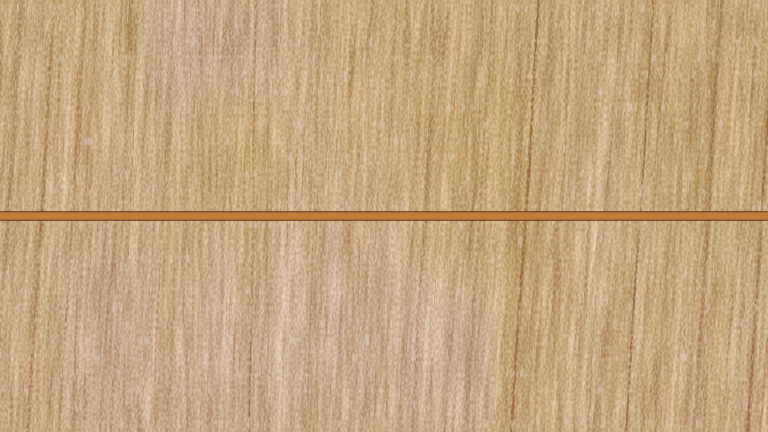
Write a WebGL 2 fragment shader that draws this texture.

```glsl
#version 300 es
precision highp float;
// Pale straight-grained wood with a narrow orange inlay across the middle.
uniform vec2 u_resolution;
out vec4 fragColor;

// Colours
const vec3 GOLD_WOOD = vec3(0.775, 0.65, 0.44);
const vec3 PINK_WOOD = vec3(0.795, 0.685, 0.59);
const vec3 UPPER_STREAK = vec3(0.58, 0.41, 0.22);
const vec3 LOWER_STREAK = vec3(0.60, 0.39, 0.27);
const vec3 PALE_FLECK = vec3(0.85, 0.79, 0.74);
const vec3 INLAY = vec3(0.76, 0.49, 0.23);
const vec3 INLAY_RIM = vec3(0.32, 0.19, 0.10);
// Layout, as fractions of the canvas
const float INLAY_Y = 0.5;
const float INLAY_HALF = 0.0108;
const float RIM_WIDTH = 0.0022;
const float GRAIN_LEAN = 0.036;
// Grain strength
const float BROAD_GRAIN = 0.065;
const float MEDIUM_GRAIN = 0.085;
const float FINE_GRAIN = 0.110;
const float PORE_GRAIN = 0.125;
const float HAIRLINE = 0.34;

// Tint patches: centre and radii, then pink (+) or gold (-) amount
const int PATCHES = 9;
const vec4 PATCH[PATCHES] = vec4[](
    vec4(0.28, 0.87, 0.09, 0.16), vec4(0.40, 0.22, 0.15, 0.25),
    vec4(0.58, 0.20, 0.06, 0.18), vec4(0.15, 0.12, 0.15, 0.25),
    vec4(0.60, 0.72, 0.10, 0.30), vec4(0.31, 0.65, 0.06, 0.14),
    vec4(0.68, 0.35, 0.04, 0.30), vec4(0.90, 0.70, 0.12, 0.40),
    vec4(0.79, 0.55, 0.05, 0.22));
const float PATCH_TINT[PATCHES] = float[](
    0.35, 0.35, 0.40, 0.20, -0.40, -0.40, -0.30, -0.25, 0.15);

// Growth streaks: position at mid height, half width, strength
const int STREAKS = 12;
const vec3 STREAK[STREAKS] = vec3[](
    vec3(0.010, 0.0035, 0.45), vec3(0.054, 0.0022, 0.65),
    vec3(0.094, 0.0020, 0.45), vec3(0.159, 0.0018, 0.45),
    vec3(0.329, 0.0015, 0.60), vec3(0.408, 0.0012, 0.35),
    vec3(0.553, 0.0026, 0.50), vec3(0.624, 0.0018, 0.35),
    vec3(0.684, 0.0018, 1.00), vec3(0.833, 0.0015, 0.90),
    vec3(0.922, 0.0026, 0.55), vec3(0.992, 0.0022, 0.80));

// Pseudo-random unit gradient for a lattice point
vec2 latticeGradient(vec2 cell) {
    vec3 q = fract(cell.xyx * vec3(0.1031, 0.1030, 0.0973));
    q += dot(q, q.yzx + 33.33);
    float angle = 6.28319 * fract((q.x + q.y) * q.z);
    return vec2(cos(angle), sin(angle));
}

float gradientNoise(vec2 p) {
    vec2 cell = floor(p);
    vec2 f = p - cell;
    vec2 blend = f * f * f * (f * (f * 6.0 - 15.0) + 10.0);
    float a = dot(latticeGradient(cell), f);
    float b = dot(latticeGradient(cell + vec2(1, 0)), f - vec2(1, 0));
    float c = dot(latticeGradient(cell + vec2(0, 1)), f - vec2(0, 1));
    float d = dot(latticeGradient(cell + vec2(1, 1)), f - vec2(1, 1));
    return mix(mix(a, b, blend.x), mix(c, d, blend.x), blend.y);
}

float bell(float x) { return exp(-x * x); }

// Straightens the leaning fibres; they stand upright near x = 0.31
vec2 grainSpace(vec2 uv) {
    float lean = GRAIN_LEAN * (1.0 - 0.8 * bell((uv.x - 0.31) / 0.14));
    float wander = 0.002 * gradientNoise(vec2(uv.x * 7.0, uv.y * 2.5) + 40.0);
    return vec2(uv.x - lean * (uv.y - 0.5) + wander, uv.y);
}

vec3 woodColour(vec2 uv) {
    vec2 g = grainSpace(uv);
    // Broad pink and gold areas, broken up along the fibres
    float pink = 0.5 + 0.3 * gradientNoise(g * vec2(32.0, 1.5) + 9.0);
    for (int i = 0; i < PATCHES; i++) {
        vec2 d = (uv - PATCH[i].xy) / PATCH[i].zw;
        pink += PATCH_TINT[i] * exp(-dot(d, d));
    }
    vec3 wood = mix(GOLD_WOOD, PINK_WOOD, clamp(pink, 0.0, 1.0));
    // Fibres from wide bands down to short pores
    float fine = gradientNoise(g * vec2(215.0, 8.0) + 73.0);
    float pore = gradientNoise(g * vec2(370.0, 110.0) + 5.0);
    float tone = BROAD_GRAIN * gradientNoise(g * vec2(42.0, 1.0) + 17.0)
               + MEDIUM_GRAIN * gradientNoise(g * vec2(105.0, 2.0) + 31.0)
               + FINE_GRAIN * fine + PORE_GRAIN * pore;
    wood += tone * vec3(0.85, 1.0, 1.15);
    // Broken hairlines along the zero contours of stretched noise
    float contour = abs(gradientNoise(g * vec2(62.0, 1.1) + 210.0));
    float gaps = smoothstep(-0.1, 0.3, gradientNoise(g * vec2(50.0, 6.0) + 91.0));
    float dark = HAIRLINE * gaps * (1.0 - smoothstep(0.02, 0.11, contour));
    // Long dark growth lines, roughened by the pores
    for (int i = 0; i < STREAKS; i++) {
        float x = g.x - STREAK[i].x;
        float fade = 0.75 + 0.7 * gradientNoise(vec2(float(i) * 3.7 + 0.4, uv.y * 9.0));
        float profile = bell(x / STREAK[i].y) + 0.2 * bell(x / (STREAK[i].y * 4.5));
        dark = max(dark, STREAK[i].z * fade * profile);
    }
    vec3 streakColour = mix(LOWER_STREAK, UPPER_STREAK, smoothstep(0.2, 0.8, uv.y));
    wood = mix(wood, streakColour, clamp(dark * (0.9 + 0.6 * fine - 1.0 * pore), 0.0, 0.9));
    // Short pale flecks
    float fleck = smoothstep(0.24, 0.50, gradientNoise(g * vec2(230.0, 26.0) + 130.0));
    return mix(wood, PALE_FLECK, 0.55 * fleck);
}

void main() {
    vec2 uv = gl_FragCoord.xy / u_resolution;
    float soft = 0.6 / u_resolution.y;
    float fromInlay = abs(uv.y - INLAY_Y) - INLAY_HALF;
    // Dark rim first, then the flat inlay inside it
    vec3 colour = mix(INLAY_RIM, woodColour(uv), smoothstep(-soft, soft, fromInlay));
    colour = mix(INLAY, colour, smoothstep(-soft, soft, fromInlay + RIM_WIDTH));
    fragColor = vec4(clamp(colour, 0.0, 1.0), 1.0);
}
```
